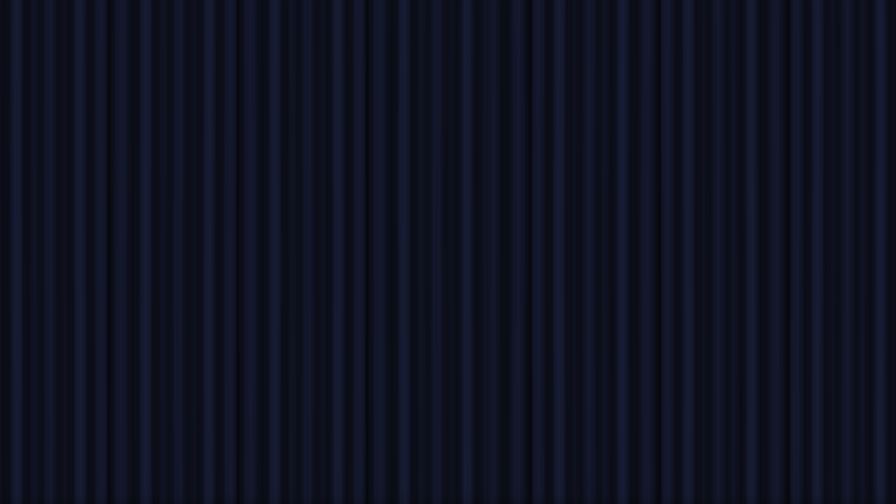
Write a WebGL 2 fragment shader that draws this texture.

```glsl
#version 300 es
precision highp float;
// Dark navy curtain hanging in vertical pleats, divided by sharp seams.
// One pleat profile, a loop of soft ridges, repeats across each half;
// the right half is mirrored, and layered sines add faint weave and sway.

uniform vec2 u_resolution;
out vec4 fragColor;

// Layout, in canvas widths
const float PERIOD = 0.144;       // width of one panel
const float FIRST_SEAM = 0.1211;  // position of the first seam
const float MIRROR_SUM = 1.0013;  // x + mirrored x
const float MEETING = 0.547;      // where the two halves meet
const float GAP_HALF = 0.0125;    // half width of the hollow between them
const float SEAM_HALF = 0.0010;   // half width of a seam line
const float SWAY = 0.0003;        // sideways drift of the folds

// Ridges of one panel: centre, half width (panel widths), height, sheen
const int RIDGES = 7;
const vec4 RIDGE[RIDGES] = vec4[](
    vec4(0.100, 0.056, 0.80, 0.0),
    vec4(0.289, 0.046, 0.95, 1.0),
    vec4(0.425, 0.036, 0.46, 0.0),
    vec4(0.545, 0.052, 0.74, 0.0),
    vec4(0.660, 0.034, 0.34, 0.0),
    vec4(0.778, 0.046, 0.95, 1.0),
    vec4(0.940, 0.048, 0.85, 0.1));

const vec3 HOLLOW = vec3(0.040, 0.050, 0.086);
const vec3 CLOTH = vec3(0.078, 0.092, 0.174);
const vec3 SHEEN = vec3(0.088, 0.112, 0.204);
const vec3 SEAM = vec3(0.022, 0.027, 0.045);

const float WEAVE = 0.065;        // strength of the thread streaks
const float SHADOW = 0.35;        // depth of the shade beside a seam
const float SHADOW_WIDTH = 0.035; // its reach, in panel widths
const float GAP_DEPTH = 0.45;     // how far the central hollow flattens folds

float bell(float d, float width) {
    return exp(-d * d / (width * width));
}

// Returns the height of the cloth and the amount of sheen across a panel.
vec2 pleats(float u) {
    vec2 sum = vec2(0.0);
    for (int i = 0; i < RIDGES; i++) {
        float d = abs(u - RIDGE[i].x);
        d = min(d, 1.0 - d);
        sum.x += RIDGE[i].z * bell(d, RIDGE[i].y);
        sum.y += RIDGE[i].w * bell(d, RIDGE[i].y * 0.6);
    }
    return vec2(smoothstep(0.0, 0.85, sum.x), min(sum.y, 1.0));
}

// Fine vertical threads of uneven strength.
float threads(vec2 p) {
    return sin(p.x * 1130.0 + 0.6 * sin(p.y * 5.0)) * 0.7
         + sin(p.x * 870.0 + 1.7) * 0.4;
}

void main() {
    vec2 p = gl_FragCoord.xy / u_resolution.x;
    float height = gl_FragCoord.y / u_resolution.y;
    float pixel = 1.0 / u_resolution.x;

    // Mirror the right half, then repeat the panel
    float x = p.x < MEETING ? p.x : MIRROR_SUM - p.x;
    float panel = (x - FIRST_SEAM) / PERIOD;
    float sway = SWAY * sin(height * 5.0 + floor(panel) * 2.3);
    float u = fract(panel);
    vec2 fold = pleats(fract(u + sway / PERIOD));

    // Shallow hollow where the halves meet
    float gap = 1.0 - smoothstep(GAP_HALF * 0.6, GAP_HALF * 1.4, abs(p.x - MEETING));
    fold *= 1.0 - GAP_DEPTH * gap;

    // Cloth, sheen and threads
    vec3 color = mix(HOLLOW, CLOTH, fold.x);
    color = mix(color, SHEEN, 0.75 * fold.y);
    color *= 1.0 + WEAVE * threads(p);

    // Seam line with a soft shade on its inner side; none inside the gap
    float shade = 1.0 - smoothstep(0.0, SHADOW_WIDTH, u);
    float toSeam = min(u, 1.0 - u) * PERIOD;
    float line = 1.0 - smoothstep(SEAM_HALF - pixel * 0.5, SEAM_HALF + pixel * 0.5, toSeam);
    color *= 1.0 - SHADOW * shade * (1.0 - gap);
    color = mix(color, SEAM, 0.85 * line * (1.0 - gap));

    // Slight darkening at the hem
    color *= mix(0.88, 1.0, smoothstep(0.0, 0.025, height));

    fragColor = vec4(color, 1.0);
}
```
